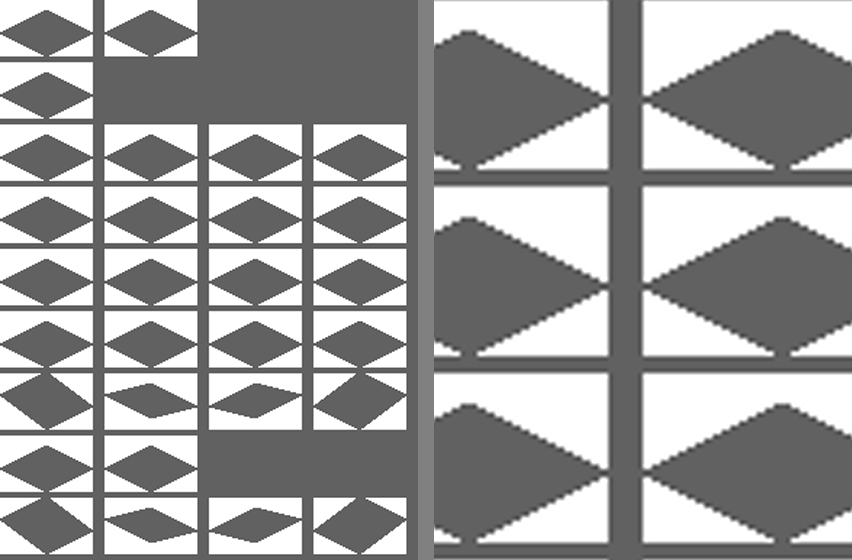
Left, the full canvas; right, a detail of the centre.
Reproduce this pattern procedurally as a Shadertoy shader.

```glsl
const vec2 CELL = vec2(72.0, 43.0);   // tile plus gutter, in texels
const vec2 TILE = vec2(64.0, 39.0);
const vec2 SHEET = CELL * vec2(4.0, 9.0);

// Tiles present in each row, counted from the top
const int TILES_IN_ROW[9] = int[9](2, 1, 4, 4, 4, 4, 4, 2, 4);

// 1 on the white tile ground, 0 on diamonds, gutters and empty cells
float tileMask(vec2 texel) {
    texel = clamp(texel, vec2(0.0), SHEET - 1.0);
    ivec2 cell = ivec2(texel / CELL);
    vec2 p = mod(texel, CELL) + 0.5;
    if (cell.x >= TILES_IN_ROW[cell.y] || any(greaterThan(p, TILE))) return 0.0;

    // Diamond corner heights, measured downward
    float top = 7.0, bottom = 39.0, side = 23.0;
    bool leftHalf = p.x < 32.0;

    // Sloped rows lift one side corner and one vertical corner
    if (cell.y == 6 || cell.y == 8) {
        if (leftHalf == (cell.x < 2)) side -= 8.0;
        if (cell.x == 0 || cell.x == 3) top -= 8.0;
        else bottom -= 8.0;
    }

    float spread = abs(p.x - 32.0) / 32.0;
    float upper = mix(top, side, spread) - 0.5;
    float lower = mix(bottom, side, spread) + 0.5;
    return p.y > upper && p.y < lower ? 0.0 : 1.0;
}

// Sharpening cubic weights for four neighbouring texels
vec4 cubicWeights(float t) {
    const float a = -0.75;
    vec2 d = vec2(t, 1.0 - t);
    vec2 outer = a * d * (1.0 - d) * (1.0 - d);
    vec2 inner = ((a + 2.0) * d - (a + 3.0)) * d * d + 1.0;
    return vec4(outer.x, inner.x, inner.y, outer.y);
}

void mainImage(out vec4 fragColor, in vec2 fragCoord) {
    vec2 uv = fragCoord / iResolution.xy;
    vec2 p = vec2(uv.x, 1.0 - uv.y) * SHEET - 0.5;
    vec2 base = floor(p);
    vec4 wx = cubicWeights(p.x - base.x);
    vec4 wy = cubicWeights(p.y - base.y);

    // Smooth reconstruction of the stepped tile edges
    float white = 0.0;
    for (int j = 0; j < 4; j++)
        for (int i = 0; i < 4; i++)
            white += wx[i] * wy[j] * tileMask(base + vec2(i - 1, j - 1));

    fragColor = vec4(vec3(clamp(mix(0.38, 1.0, white), 0.0, 1.0)), 1.0);
}
```
